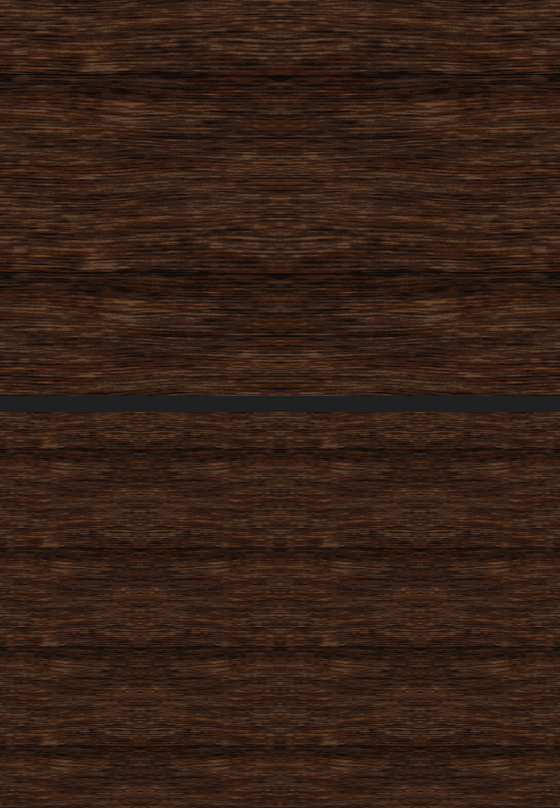
Top: one tile. Bottom: repeated 2 by 2.
A WebGL 2 fragment shader for this texture:

```glsl
#version 300 es
precision highp float;
// Dark, weathered timber boards with fine horizontal grain. Mirrored in x and
// stacked twice in y; the grain is stretched value noise plus wavy grooves,
// crossed by board seams, a drying crack and a few pale rubbed patches.

uniform vec2 u_resolution;
out vec4 outColor;

const float STACKS = 2.0;          // repeats from top to bottom
const float GROOVES = 54.0;        // growth lines in one repeat
const float SAG = 0.03;            // bend of the grain at the mirror axis
const float SEAM_ROW = 0.372;
const float CRACK_ROW = 0.675;
const float SEAM_HALF = 0.0042;    // half widths, in repeats
const float CRACK_HALF = 0.0026;
const float JOINT_HALF = 0.0032;

const vec3 GAP = vec3(0.035, 0.027, 0.025);
const vec3 SHADE = vec3(0.065, 0.042, 0.032);
const vec3 UMBER = vec3(0.205, 0.122, 0.084);
const vec3 TAN = vec3(0.375, 0.265, 0.180);
const vec3 RUST = vec3(1.10, 0.98, 0.86);

// Rubbed patches: centre x, centre row, radius x, radius row
const int PATCHES = 5;
const vec4 PATCH[PATCHES] = vec4[](
    vec4(0.168, 0.290, 0.026, 0.095),
    vec4(0.185, 0.352, 0.055, 0.025),
    vec4(0.810, 0.362, 0.060, 0.022),
    vec4(0.440, 0.780, 0.022, 0.035),
    vec4(0.560, 0.780, 0.022, 0.035));
const float PATCH_GAIN[PATCHES] = float[](0.50, 0.34, 0.26, 0.24, 0.24);

float hash(vec2 cell, float seed) {
    uvec2 q = uvec2(cell) * uvec2(1597u, 3571u) + uint(seed) * 7919u;
    uint n = (q.x ^ (q.y << 11)) * 747796405u + 2891336u;
    n = ((n >> 15) ^ n) * 277803u;
    n = ((n >> 13) ^ n) * 668265u;
    return float((n >> 8) & 65535u) / 65535.0;
}

// Value noise, cells.x across the half width and wrapping after cells.y rows
float noise(vec2 p, vec2 cells) {
    p *= cells;
    vec2 i = floor(p), f = p - i;
    f = f * f * (3.0 - 2.0 * f);
    float lower = mod(i.y, cells.y), upper = mod(i.y + 1.0, cells.y);
    float a = mix(hash(vec2(i.x, lower), cells.y), hash(vec2(i.x + 1.0, lower), cells.y), f.x);
    float b = mix(hash(vec2(i.x, upper), cells.y), hash(vec2(i.x + 1.0, upper), cells.y), f.x);
    return mix(a, b, f.y);
}

// Signed distance between rows on the wrapping repeat
float rowOffset(float row, float target) {
    return fract(row - target + 0.5) - 0.5;
}

float gapLine(float row, float target, float halfWidth, float soft) {
    return 1.0 - smoothstep(halfWidth - soft, halfWidth + soft, abs(rowOffset(row, target)));
}

// Soft band of tone around a row
float band(float row, float target, float width) {
    float d = rowOffset(row, target) / width;
    return exp(-d * d);
}

void main() {
    const float TAU = 6.2831853;
    vec2 uv = gl_FragCoord.xy / u_resolution;
    float side = abs(uv.x * 2.0 - 1.0);            // 0 at the axis, 1 at the edges
    float row = (1.0 - uv.y) * STACKS;             // rows run downwards
    float soft = 0.8 * STACKS / u_resolution.y;

    // Bent and slightly wandering grain coordinate
    float axis = 0.5 + 0.5 * cos(side * TAU * 0.5);
    float bent = row + SAG * cos(TAU * (row - 0.05)) * axis;
    bent += 0.012 * (noise(vec2(side, row), vec2(4.0, 8.0)) - 0.5);
    vec2 g = vec2(side, bent);

    // Grain: broad bands, fibres, specks and grooves
    float broad = noise(g, vec2(2.0, 11.0));
    float tone = 0.60 + 0.26 * (broad - 0.5);
    tone += 0.42 * (noise(g, vec2(7.0, 88.0)) - 0.5);
    tone += 0.40 * (noise(g, vec2(34.0, 150.0)) - 0.5);
    tone += 0.20 * (noise(g, vec2(150.0, 171.0)) - 0.5);
    float phase = GROOVES * bent + 2.2 * noise(g, vec2(3.0, 14.0));
    float groove = 0.5 + 0.5 * cos(TAU * phase);
    tone -= 0.42 * groove * groove * mix(0.3, 1.0, noise(g, vec2(5.0, 23.0)));
    tone += 0.24 * smoothstep(0.66, 0.95, noise(g, vec2(13.0, 62.0)));
    tone -= 0.26 * smoothstep(0.70, 0.92, noise(g, vec2(9.0, 75.0)));

    // Board tones: light upper board, dark strip below the seam
    tone += 0.09 * band(bent, 0.24, 0.13) + 0.05 * band(bent, 0.57, 0.05);
    tone -= 0.24 * band(bent, 0.435, 0.045) * mix(0.65, 1.0, side);
    tone -= 0.05 * exp(-side * side * 60.0);

    // Rubbed patches, broken up by the fibres
    float rub = 0.0;
    for (int k = 0; k < PATCHES; k++) {
        vec2 d = vec2(uv.x - PATCH[k].x, rowOffset(row, PATCH[k].y)) / PATCH[k].zw;
        rub += PATCH_GAIN[k] * exp(-dot(d, d) * 1.6);
    }
    tone += rub * mix(0.3, 1.0, noise(g, vec2(40.0, 57.0)));

    // Tone to colour, with rusty streaks
    tone = clamp(tone, 0.0, 1.0);
    vec3 color = mix(SHADE, UMBER, smoothstep(-0.1, 0.55, tone));
    color = mix(color, TAN, smoothstep(0.45, 1.05, tone));
    color *= mix(vec3(1.0), RUST, smoothstep(0.4, 0.8, noise(g, vec2(4.0, 31.0))));

    // Seam across, crack near the axis, joint near the edges
    float ragged = mix(0.55, 1.2, noise(g, vec2(18.0, 5.0)));
    float gap = gapLine(bent, SEAM_ROW, SEAM_HALF * ragged, soft);
    gap = max(gap, gapLine(bent, CRACK_ROW, CRACK_HALF * ragged, soft) * (1.0 - smoothstep(0.3, 0.7, side)));
    gap = max(gap, gapLine(bent, 0.0, JOINT_HALF * ragged, soft) * smoothstep(0.72, 0.92, side));
    outColor = vec4(mix(color, GAP, 0.92 * gap), 1.0);
}
```
